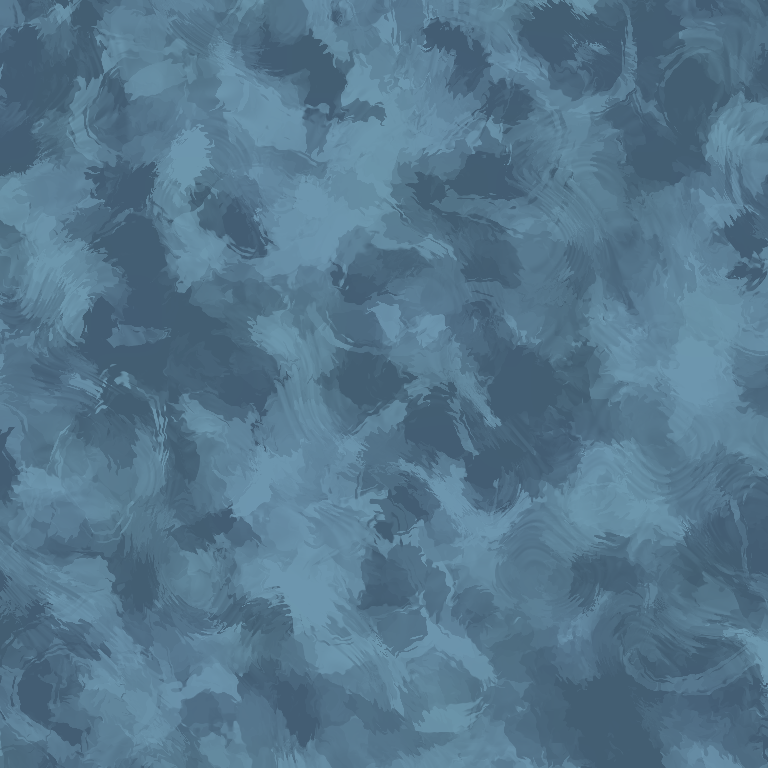
Give the GLSL for this pattern, as a WebGL 2 fragment shader.

```glsl
#version 300 es
precision highp float;
// Layered dry-brush paint in slate blue: dark rounded patches, pale loops and veins.

uniform vec2 u_resolution;
out vec4 fragColor;

const vec3 DEEP_SLATE = vec3(0.27, 0.377, 0.46);
const vec3 PALE_BLUE = vec3(0.42, 0.58, 0.67);
const int LAYERS = 6;
const float DIAGONAL = -0.785;

float hash(vec2 p) {
    return fract(sin(dot(p, vec2(127.1, 311.7))) * 43758.5453);
}

float noise(vec2 p) {
    vec2 i = floor(p), f = fract(p);
    f = f * f * f * (f * (f * 6.0 - 15.0) + 10.0);
    return mix(mix(hash(i), hash(i + vec2(1, 0)), f.x),
               mix(hash(i + vec2(0, 1)), hash(i + vec2(1, 1)), f.x), f.y);
}

vec2 rotate(vec2 p, float angle) {
    float c = cos(angle), s = sin(angle);
    return vec2(c * p.x + s * p.y, c * p.y - s * p.x);
}

// Coordinates stretched along the falling diagonal, with a gentle warp
vec2 flow(vec2 p) {
    vec2 warp = vec2(noise(p * 7.0 + 3.0), noise(p * 7.0 + 41.0)) - 0.5;
    return rotate(p + 0.07 * warp, DIAGONAL) * vec2(0.72, 1.0);
}

// Height whose middle contour traces the veins
float veinHeight(vec2 p) {
    return noise(flow(p) * 8.5 + 17.0);
}

float veinPresence(vec2 p) {
    return smoothstep(0.2, 0.6, noise(p * 6.0 + 63.0));
}

// Broad light and dark: 0 is deep, 1 is pale
float toneField(vec2 p) {
    float offset = (veinHeight(p) - 0.5) / 0.12;
    float ridge = exp(-offset * offset);
    float patches = noise(flow(p) * 14.0 + 29.0) - 0.5;
    float detail = noise(p * 25.0 + 7.0) - 0.5;
    return 0.31 + 0.42 * ridge * veinPresence(p) + 1.05 * patches + 0.35 * detail;
}

// Coverage of one bent solid mark; q is in grid cells, its x runs along the mark
float brushMark(vec2 q, vec2 halfSize, float bend, float dryness, float cells, float seed) {
    q.y += bend * q.x * q.x;
    float r = length(q / halfSize) + 0.3 * (noise(q * 2.2 + seed * 70.0) - 0.5);
    float bristle = noise(q / cells * vec2(35.0, 290.0) + seed * 90.0) - 0.5;
    float ragged = noise(q / cells * 110.0 + seed * 50.0) - 0.5;
    float d = r - 0.9 + dryness * (0.75 * bristle + 0.35 * ragged);
    return 1.0 - smoothstep(-0.03, 0.04, d);
}

// Coverage of one broken loop with bristle lines around it
float loopMark(vec2 q, vec2 halfSize, float cells, float seed) {
    float r = length(q / halfSize) + 0.5 * (noise(q * 2.2 + seed * 70.0) - 0.5);
    float bristle = noise(vec2(r * 34.0, q.x * 3.0) + seed * 90.0) - 0.5;
    float ragged = noise(q / cells * 120.0 + seed * 50.0) - 0.5;
    float thickness = 0.17 * smoothstep(0.2, 0.75, noise(q * 1.6 + seed * 30.0));
    float d = abs(r - 0.72) - thickness + 0.2 * bristle + 0.1 * ragged;
    return 1.0 - smoothstep(-0.02, 0.03, d);
}

// Lay one scattered layer of marks over the tone already painted
float paintLayer(float tone, vec2 p, float cells, float layer, bool loops) {
    vec2 home = floor(p * cells);
    for (int y = -1; y <= 1; y++) {
        for (int x = -1; x <= 1; x++) {
            vec2 id = home + vec2(x, y);
            vec2 key = id + layer * 37.0;
            float seed = hash(key + 0.3);
            vec2 center = id + vec2(hash(key + 5.1), hash(key + 9.7));
            float angle = DIAGONAL + (hash(key + 13.9) - 0.5) * 2.8;
            vec2 q = rotate(p * cells - center, angle);
            if (dot(q, q) > 1.1 || (loops && seed < 0.4)) continue;
            float width = mix(0.28, 0.6, hash(key + 21.3));
            vec2 halfSize = vec2(mix(0.5, 0.82, seed), loops ? width + 0.2 : width);
            float bend = (hash(key + 27.7) - 0.5) * 1.2;
            float dryness = mix(0.08, 1.0, hash(key + 33.1));
            float cover = loops ? loopMark(q, halfSize, cells, seed)
                                : brushMark(q, halfSize, bend, dryness, cells, seed);
            if (cover <= 0.0) continue;
            float paint = toneField(center / cells) + (hash(key + 45.5) - 0.5) * 0.55;
            if (loops) paint = max(tone, 0.9);
            tone = mix(tone, paint, cover * mix(0.4, 0.88, hash(key + 51.9)));
        }
    }
    return tone;
}

// Pale looping bands with bristle lines that run along their contour
float paintVeins(float tone, vec2 p, float height, float lines) {
    float ragged = noise(p * 120.0) - 0.5;
    float d = abs(height - 0.5) - 0.06 + 0.1 * lines + 0.06 * ragged;
    float cover = (1.0 - smoothstep(-0.012, 0.012, d)) * veinPresence(p);
    return mix(tone, max(tone, 0.95), 0.75 * cover);
}

void main() {
    vec2 p = gl_FragCoord.xy / min(u_resolution.x, u_resolution.y);

    // Bristle lines follow the contours of the veins and comb every edge
    float height = veinHeight(p);
    vec2 slope = vec2(veinHeight(p + vec2(0.004, 0)), veinHeight(p + vec2(0, 0.004))) - height;
    vec2 tangent = vec2(-slope.y, slope.x) / (length(slope) + 0.004);
    float lines = noise(vec2(height * 54.0, noise(p * 16.0) * 6.0)) - 0.5;
    vec2 chips = vec2(noise(p * 130.0), noise(p * 130.0 + 57.0)) - 0.5;
    vec2 combed = p + 0.02 * lines * tangent + 0.005 * chips;

    float tone = toneField(combed);
    for (int i = 0; i < LAYERS; i++) {
        float layer = float(i);
        tone = paintLayer(tone, combed, 8.0 + 2.0 * layer, layer + 1.0, false);
        if (i == 3) tone = paintVeins(tone, p, height, lines);
        if (i == 4) tone = paintLayer(tone, p + 0.004 * chips, 6.0, 9.0, true);
    }

    // Restore contrast, then let dry bristle lines show through in places
    tone = 0.46 + 1.32 * (tone - 0.46);
    tone += 0.3 * lines * smoothstep(0.35, 0.7, noise(p * 13.0 + 51.0));
    vec3 color = mix(DEEP_SLATE, PALE_BLUE, clamp(tone, -0.05, 1.05));
    float drift = noise(p * 12.0 + 80.0) - 0.5;
    fragColor = vec4(color + drift * vec3(0.0, -0.006, 0.008), 1.0);
}
```
